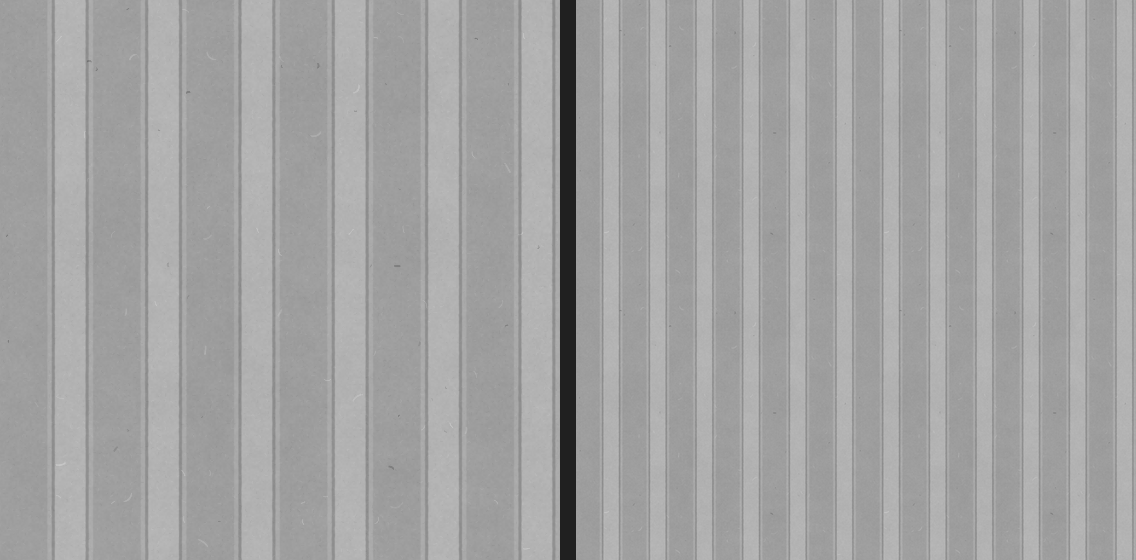
Left: one tile. Right: repeated 2 by 2.
A three.js fragment shader for this texture:

```glsl
// Six upright grey stripes on pressed paper: a broad dark band, then a light band
// framed by a thin dark groove and a pale trim on each side. Wrapping value noise
// adds mottle and grain; hashed cells scatter fibres, scratches and dark nicks.

varying vec2 vUv;

const float REPEATS = 6.0;

// Positions across one repeat, as fractions of its width
const float LIGHT_CENTRE = 0.7525;
const float LIGHT_HALF = 0.165;
const float GROOVE_HALF = 0.198;
const float TRIM_HALF = 0.245;
const float EDGE_SOFT = 0.010;
const float EDGE_WOBBLE = 0.005;

const vec3 BAND_DARK = vec3(0.618);
const vec3 BAND_LIGHT = vec3(0.700);
const vec3 GROOVE = vec3(0.560);
const vec3 TRIM = vec3(0.665);

const float MOTTLE = 0.014;
const float GRAIN = 0.030;
const float FIBRE = 0.022;
const float SCRATCH = 0.075;
const float NICK = 0.130;

float hash(vec2 p, float seed) {
  vec3 q = fract(vec3(p.xyx) * vec3(0.1031, 0.1030, 0.0973) + seed * 0.137);
  q += dot(q, q.yzx + 33.33);
  return fract((q.x + q.y) * q.z);
}

// Value noise on a lattice that wraps at the canvas edges
float noise(vec2 uv, vec2 cells, float seed) {
  vec2 p = uv * cells;
  vec2 i = floor(p);
  vec2 f = fract(p);
  f = f * f * (3.0 - 2.0 * f);
  vec2 a = mod(i, cells);
  vec2 b = mod(i + 1.0, cells);
  float low = mix(hash(a, seed), hash(vec2(b.x, a.y), seed), f.x);
  float high = mix(hash(vec2(a.x, b.y), seed), hash(b, seed), f.x);
  return mix(low, high, f.y) - 0.5;
}

// Short bent strokes, at most one per cell; sizes are in cell widths
float strokes(vec2 uv, float cells, float chance, float halfLength, float width, float seed) {
  vec2 cell = mod(floor(uv * cells), cells);
  vec2 centre = 0.35 + 0.3 * vec2(hash(cell, seed), hash(cell, seed + 1.0));
  vec2 p = fract(uv * cells) - centre;
  float angle = 3.14159 * hash(cell, seed + 2.0);
  float c = cos(angle);
  float s = sin(angle);
  p = vec2(c * p.x + s * p.y, c * p.y - s * p.x);
  float reach = halfLength * mix(0.4, 1.0, hash(cell, seed + 3.0));
  p.y += (hash(cell, seed + 4.0) - 0.5) * p.x * p.x / halfLength;
  float d = length(vec2(max(abs(p.x) - reach, 0.0), p.y));
  float strength = mix(0.4, 1.0, hash(cell, seed + 5.0));
  float present = step(hash(cell, seed + 6.0), chance);
  return present * strength * (1.0 - smoothstep(width * 0.3, width, d));
}

float inside(float d, float halfWidth) {
  return 1.0 - smoothstep(halfWidth - EDGE_SOFT, halfWidth + EDGE_SOFT, d);
}

void main() {
  vec2 uv = vUv;

  // Stripe profile, nested from the trim inwards
  float wobble = EDGE_WOBBLE * noise(uv, vec2(48.0, 160.0), 1.0);
  float d = abs(fract(uv.x * REPEATS) - LIGHT_CENTRE + wobble);
  d = min(d, 1.0 - d);
  vec3 color = mix(BAND_DARK, TRIM, inside(d, TRIM_HALF));
  color = mix(color, GROOVE, inside(d, GROOVE_HALF));
  color = mix(color, BAND_LIGHT, inside(d, LIGHT_HALF));

  // Broad mottle and fine paper grain
  float tone = MOTTLE * (noise(uv, vec2(7.0), 2.0) + noise(uv, vec2(26.0), 3.0));
  tone += GRAIN * (0.5 * noise(uv, vec2(150.0), 4.0) + 0.6 * noise(uv, vec2(310.0), 5.0));

  // Fibres, pale and dark
  for (int i = 0; i < 2; i++) {
    float k = float(i);
    float cells = 83.0 + 14.0 * k;
    tone += FIBRE * (1.0 - 2.0 * k) * strokes(uv, cells, 0.35, 0.22, 0.13, 10.0 + 9.0 * k);
  }

  // Sparse wear, in a coarse and a fine size
  for (int i = 0; i < 2; i++) {
    float k = float(i);
    tone += SCRATCH * strokes(uv, 15.0 + 8.0 * k, 0.06, 0.16, 0.035, 31.0 + 9.0 * k);
    tone -= NICK * strokes(uv, 22.0 + 15.0 * k, 0.018, 0.09, 0.06, 53.0 + 9.0 * k);
  }

  gl_FragColor = vec4(color + tone, 1.0);
}
```
